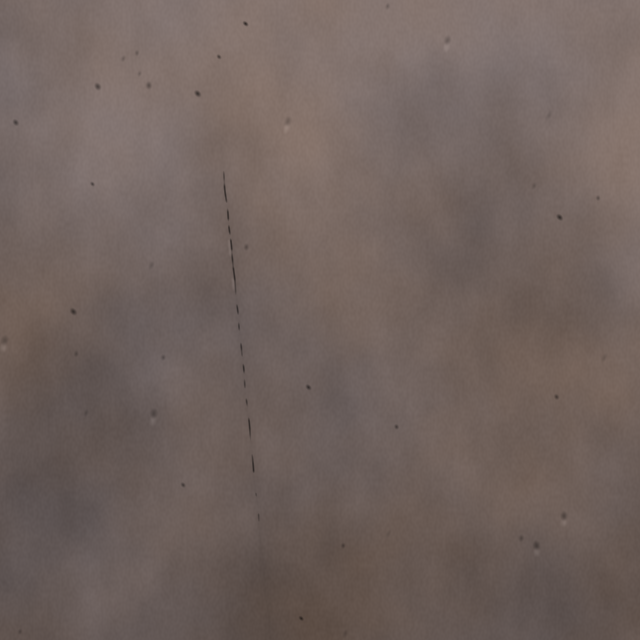
A Shadertoy shader for this texture:

```glsl
#define DARK vec3(0.375, 0.325, 0.305)
#define LIGHT vec3(0.505, 0.445, 0.425)
#define WARM_TINT vec3(0.012, 0.0, -0.014)
#define FALLOFF 0.95
#define MOTTLE 0.62
#define GRAIN 0.017
#define PIT_COUNT 38
#define PIT_SIZE 0.0031
#define CRACK_TOP vec2(0.347, 0.755)
#define CRACK_END vec2(0.406, 0.170)
#define CRACK_WIDTH 0.0013

vec2 hash2(vec2 p) {
    vec3 q = fract(p.xyx * vec3(0.1031, 0.1030, 0.0973));
    q += dot(q, q.yzx + 33.33);
    return fract((q.xx + q.yz) * q.zy);
}

float cornerSlope(vec2 cell, vec2 offset) {
    float angle = 6.28318 * hash2(cell).x;
    return dot(vec2(cos(angle), sin(angle)), offset);
}

// Gradient noise, roughly -0.7 to 0.7
float gradientNoise(vec2 p) {
    vec2 cell = floor(p), f = fract(p);
    vec2 w = f * f * f * (f * (f * 6.0 - 15.0) + 10.0);
    vec2 e = vec2(1.0, 0.0);
    float low = mix(cornerSlope(cell, f), cornerSlope(cell + e, f - e), w.x);
    float high = mix(cornerSlope(cell + e.yx, f - e.yx), cornerSlope(cell + 1.0, f - 1.0), w.x);
    return mix(low, high, w.y);
}

float fbm(vec2 p) {
    float sum = 0.0, amplitude = 1.0;
    for (int i = 0; i < 4; i++) {
        sum += amplitude * gradientNoise(p);
        p = mat2(0.8, 0.6, -0.6, 0.8) * p * 2.1 + 17.3;
        amplitude *= 0.5;
    }
    return sum;
}

// Cloudy wall tone: paler above, darker below and along the left edge
vec3 wallColor(vec2 uv) {
    float tone = 0.53 + FALLOFF * (uv.y - 0.5);
    tone += MOTTLE * fbm(uv * vec2(3.4, 2.8) + 41.0);
    tone += 0.12 * gradientNoise(uv * vec2(26.0, 13.0) + 70.0);
    tone -= 0.22 * (1.0 - smoothstep(0.0, 0.22, uv.x));
    float warmth = 1.6 * fbm(uv * 3.0 + 90.0) + 0.5 * (uv.x - 0.5);
    return mix(DARK, LIGHT, clamp(tone, -0.2, 1.1)) + WARM_TINT * warmth;
}

// Fine, slightly upright grain
float grain(vec2 uv) {
    return gradientNoise(uv * vec2(230.0, 150.0))
         + 0.6 * gradientNoise(uv * vec2(110.0, 65.0) + 31.0);
}

// Scattered pits: x is dark depth, y is the pale chipped rim
vec2 pits(vec2 uv, float pixel) {
    vec2 marks = vec2(0.0);
    for (int i = 0; i < PIT_COUNT; i++) {
        vec2 id = vec2(float(i) * 3.0 + 5.0, 11.0);
        vec2 center = hash2(id), kind = hash2(id + 57.0);
        float radius = PIT_SIZE * mix(0.55, 1.25, kind.x);
        vec2 d = uv - center;
        d.x += (kind.y - 0.5) * d.y;
        d.y *= mix(0.55, 1.0, kind.y);
        float edge = 0.6 * radius + pixel;
        float strength = mix(0.12, 0.75, kind.y * kind.y);
        float shape = 1.0 - smoothstep(radius - edge, radius + edge, length(d));
        float chip = 1.0 - smoothstep(0.0, radius + edge, length(d + vec2(0.0, 2.2 * radius)));
        marks = max(marks, vec2(strength * shape, chip * step(0.7, kind.x)));
    }
    return marks;
}

// Broken hairline crack: x is dark depth, y is pale flecks beside it
vec2 crack(vec2 uv, float pixel) {
    float along = (CRACK_TOP.y - uv.y) / (CRACK_TOP.y - CRACK_END.y);
    float center = mix(CRACK_TOP.x, CRACK_END.x, along);
    center += 0.0022 * gradientNoise(vec2(uv.y * 22.0, 4.0));
    float d = uv.x - center;
    float extent = smoothstep(0.0, 0.03, along) * (1.0 - smoothstep(0.93, 1.0, along));
    float breaks = smoothstep(-0.22, 0.22, gradientNoise(vec2(uv.y * 58.0, 8.5)) + 0.12 - 0.32 * along);
    float line = 1.0 - smoothstep(CRACK_WIDTH - pixel, CRACK_WIDTH + pixel, abs(d));
    float haze = 0.05 * exp(-abs(d) / 0.007) * smoothstep(-0.15, 0.1, along);
    float fleck = 1.0 - smoothstep(0.0, 0.002 + pixel, abs(d + 0.003));
    fleck *= smoothstep(0.25, 0.5, gradientNoise(vec2(uv.y * 47.0, 21.5)));
    return vec2(max(0.55 * line * breaks * extent, haze), fleck * extent);
}

void mainImage(out vec4 fragColor, in vec2 fragCoord) {
    vec2 uv = fragCoord / iResolution.y;
    float pixel = 1.0 / iResolution.y;
    vec3 color = wallColor(uv) + GRAIN * grain(uv);

    // Surface damage
    vec2 pitMarks = pits(uv, pixel), crackMarks = crack(uv, pixel);
    color += 0.06 * max(pitMarks.y, crackMarks.y);
    color *= 1.0 - max(pitMarks.x, crackMarks.x);
    fragColor = vec4(color, 1.0);
}
```
